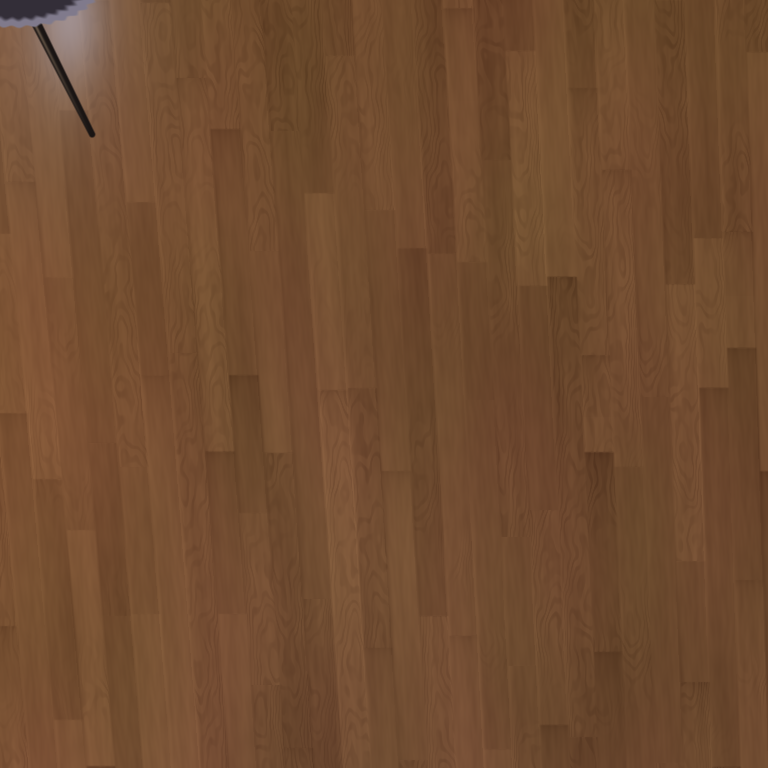
Write a three.js fragment shader that draws this texture.

```glsl
varying vec2 vUv;

const float TAU = 6.2831853;
const float PLANK_COLUMNS = 27.0;
const vec3 WOOD_DARK = vec3(0.370, 0.240, 0.140);
const vec3 WOOD_LIGHT = vec3(0.490, 0.340, 0.212);
const vec3 GLARE = vec3(0.67, 0.63, 0.67);
const vec3 LEG_DARK = vec3(0.10, 0.08, 0.075);
const vec3 LEG_SHINE = vec3(0.40, 0.34, 0.28);
const vec3 SEAT_DARK = vec3(0.20, 0.18, 0.22);
const vec3 SEAT_RIM = vec3(0.50, 0.48, 0.55);

float hash(vec2 p) {
  vec3 q = fract(vec3(p.xyx) * 0.1031);
  q += dot(q, q.yzx + 33.33);
  return fract((q.x + q.y) * q.z);
}

vec2 gradient(vec2 cell) {
  float angle = TAU * hash(cell);
  return vec2(cos(angle), sin(angle));
}

float gradientNoise(vec2 p) {
  vec2 i = floor(p);
  vec2 f = p - i;
  vec2 u = f * f * f * (f * (f * 6.0 - 15.0) + 10.0);
  vec2 e = vec2(1.0, 0.0);
  float low = mix(dot(gradient(i), f), dot(gradient(i + e.xy), f - e.xy), u.x);
  float high = mix(dot(gradient(i + e.yx), f - e.yx), dot(gradient(i + e.xx), f - e.xx), u.x);
  return mix(low, high, u.y);
}

// Broken, nested arches running into long side lines
float cathedralGrain(vec2 p, float seed) {
  float side = p.x - mix(0.1, 0.9, seed);
  float bend = seed > 0.5 ? 6.0 : -6.0;
  float warp = gradientNoise(vec2(p.x * 1.6, p.y * 15.0) + seed * 91.0);
  float ripple = gradientNoise(vec2(p.x * 4.0, p.y * 50.0) + seed * 37.0);
  float phase = p.y * 20.0 + bend * side * side + 2.6 * warp + 0.5 * ripple;
  float strength = 0.75 + 0.9 * gradientNoise(vec2(p.x * 3.0, p.y * 22.0) + seed * 59.0);
  return (smoothstep(-0.3, 1.0, sin(TAU * phase)) - 0.4) * strength;
}

// Fine pores and broader streaks along the board
float straightGrain(vec2 p, float seed) {
  float broad = gradientNoise(vec2(p.x * 2.5, p.y * 5.0) + seed * 47.0);
  float fine = gradientNoise(vec2(p.x * 8.0, p.y * 30.0) + seed * 83.0);
  return 0.6 * broad + 0.4 * fine;
}

// Brightness of one column of boards; p is column position and height
float plankTone(float column, vec2 p) {
  float boardLength = mix(0.25, 0.52, hash(vec2(column, 3.0)));
  float along = p.y / boardLength + 17.0 * hash(vec2(column, 8.0));
  float row = floor(along);
  float f = along - row;
  float joint = mix(0.15, 0.85, hash(vec2(column + 20.0, row)));
  float blur = 0.002 / boardLength;
  float past = smoothstep(joint - blur, joint + blur, f);
  float seed = hash(vec2(column, row + step(joint, f)) + 5.0);
  float lower = hash(vec2(column, row) + 5.0);
  float upper = hash(vec2(column, row + 1.0) + 5.0);
  float tone = mix(lower, upper, past) * 0.54 + 0.21;

  // Some boards darken just below their upper joint
  float below = max(joint - f, 0.0) * boardLength;
  float stain = step(0.55, fract(lower * 7.3)) * (1.0 - past);
  tone -= stain * (0.24 * exp(-below / 0.05) + 0.18 * exp(-below / 0.006));

  vec2 local = vec2(p.x - column, p.y);
  float patchy = gradientNoise(vec2(column * 0.7, p.y * 5.0) + 31.0);
  float figured = smoothstep(0.3, 0.8, fract(seed * 13.7) + patchy);
  tone -= 0.27 * figured * cathedralGrain(local, fract(seed * 5.1));
  return tone + 0.42 * straightGrain(local, seed);
}

// Slightly fanned columns with softly blended long edges
float floorTone(vec2 uv) {
  float lane = (uv.x + (0.09 - 0.06 * uv.x) * uv.y) * PLANK_COLUMNS;
  float column = floor(lane);
  float f = lane - column;
  vec2 p = vec2(lane, uv.y);
  float edge = smoothstep(0.0, 0.10, f);
  float tone = mix(plankTone(column - 1.0, p), plankTone(column, p), edge);

  // Seams change between dark gaps and worn bright edges
  float seam = exp(-pow((f - 0.05) / 0.075, 2.0));
  float wear = hash(vec2(column, 61.0)) - 0.5 + gradientNoise(vec2(column * 0.37, uv.y * 4.0));
  return tone + seam * clamp(wear * 0.5, -0.22, 0.26);
}

float softSpot(vec2 p, vec2 center, vec2 radius) {
  vec2 d = (p - center) / radius;
  return exp(-dot(d, d));
}

vec3 addLeg(vec3 color, vec2 p, vec2 top, vec2 foot) {
  vec2 axis = foot - top;
  float t = clamp(dot(p - top, axis) / dot(axis, axis), 0.0, 1.0);
  vec2 offset = p - top - axis * t;
  float cover = 1.0 - smoothstep(-0.0015, 0.0015, length(offset) - mix(0.0065, 0.004, t));
  float shine = softSpot(offset, vec2(-0.002, -0.001), vec2(0.002));
  return mix(color, mix(LEG_DARK, LEG_SHINE, shine * (1.0 - t)), cover);
}

vec3 addSeat(vec3 color, vec2 p, vec2 center, vec2 radius) {
  vec2 q = (p - center) / radius;
  float d = length(q) - 1.0 + 0.025 * sin(34.0 * atan(q.y, q.x));
  float rim = smoothstep(-0.24, -0.12, d);
  return mix(color, mix(SEAT_DARK, SEAT_RIM, rim), 1.0 - smoothstep(-0.03, 0.03, d));
}

void main() {
  // Room light: bright left, pale middle, dim far corners
  float light = 0.26 * (1.0 - smoothstep(0.0, 0.4, vUv.x)) - 0.10 * smoothstep(0.45, 1.0, vUv.x);
  light += 0.22 * softSpot(vUv, vec2(0.42, 0.42), vec2(0.20, 0.32));
  light -= 0.16 * softSpot(vUv, vec2(0.58, 0.9), vec2(0.2, 0.3));
  light += 0.35 * gradientNoise(vUv * 3.0 + 7.0);
  vec3 color = mix(WOOD_DARK, WOOD_LIGHT, floorTone(vUv) + light);

  // Warm left side and cooler foreground
  float tint = gradientNoise(vUv * vec2(9.0, 3.5) + 12.0);
  color += vec3(0.018, 0.002, -0.010) * (1.0 - smoothstep(0.0, 0.45, vUv.x));
  color += vec3(0.018, -0.006, 0.010) * tint;
  color.b += 0.020 * (1.0 - vUv.y) * (1.0 - 0.5 * vUv.x);

  // Window glare and chair
  color = mix(color, GLARE, 0.20 * softSpot(vUv, vec2(0.06, 1.0), vec2(0.15, 0.26)));
  color = mix(color, GLARE, 0.72 * softSpot(vUv, vec2(0.09, 0.98), vec2(0.045, 0.09)));
  color = addLeg(color, vUv, vec2(0.042, 0.98), vec2(0.12, 0.825));
  color = addSeat(color, vUv, vec2(0.02, 1.02), vec2(0.11, 0.055));
  gl_FragColor = vec4(color, 1.0);
}
```
